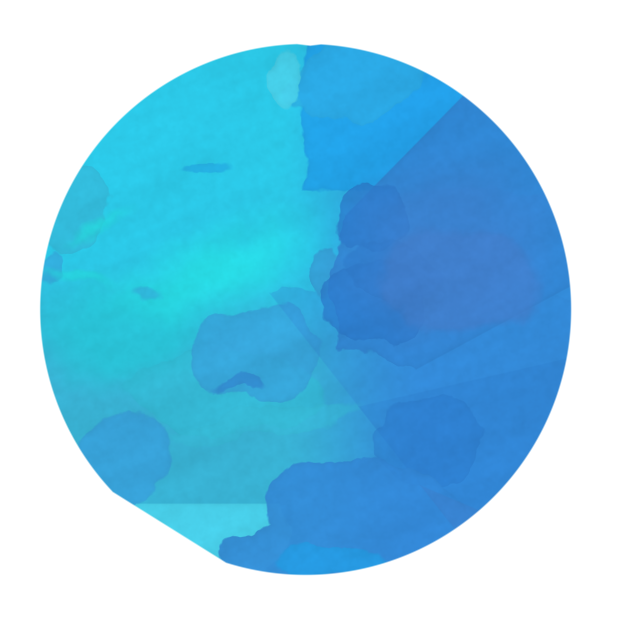
This background is drawn by a Shadertoy shader. Its source:

```glsl
// A watercolour disc on white paper: cyan washes on the left, deep blue on the right.
// Each wash is a signed distance (rough ellipse or straight edge) glazed over a
// soft gradient; layered value noise frays the edges and mottles the pigment.

const vec3 PAPER  = vec3(1.0);
const vec3 CYAN   = vec3(0.17, 0.78, 0.90);
const vec3 AQUA   = vec3(0.15, 0.87, 0.88);
const vec3 TEAL   = vec3(0.22, 0.69, 0.82);
const vec3 PALE   = vec3(0.29, 0.82, 0.92);
const vec3 SKY    = vec3(0.13, 0.63, 0.91);
const vec3 AZURE  = vec3(0.22, 0.63, 0.86);
const vec3 BLUE   = vec3(0.20, 0.53, 0.84);
const vec3 INK    = vec3(0.17, 0.48, 0.80);
const vec3 VIOLET = vec3(0.26, 0.49, 0.79);

float hash(vec2 p) {
    vec3 q = fract(vec3(p.xyx) * 0.1031);
    q += dot(q, q.yzx + 33.33);
    return fract((q.x + q.y) * q.z);
}

float noise(vec2 p) {
    vec2 i = floor(p), f = fract(p);
    f = f * f * (3.0 - 2.0 * f);
    return mix(mix(hash(i), hash(i + vec2(1, 0)), f.x),
               mix(hash(i + vec2(0, 1)), hash(i + vec2(1, 1)), f.x), f.y);
}

float fbm(vec2 p) {
    float sum = 0.0, amp = 0.5;
    for (int i = 0; i < 5; i++) {
        sum += amp * noise(p);
        p = mat2(1.6, 1.2, -1.2, 1.6) * p + 7.3;
        amp *= 0.5;
    }
    return sum;
}

vec2 turn(vec2 p, float angle) {
    float c = cos(angle), s = sin(angle);
    return vec2(c * p.x + s * p.y, c * p.y - s * p.x);
}

// Approximate distance to a tilted ellipse
float blob(vec2 p, vec2 centre, vec2 radius, float angle) {
    return (length(turn(p - centre, angle) / radius) - 1.0) * min(radius.x, radius.y);
}

// Distance to the line a-b, negative on its right
float side(vec2 p, vec2 a, vec2 b) {
    vec2 d = normalize(b - a);
    return dot(p - a, vec2(-d.y, d.x));
}

// Glaze a wash, with pigment gathered along crisp rims
void glaze(inout vec3 col, float d, float soft, vec3 pigment, float strength) {
    float rim = 0.05 * exp(-abs(d) / 0.006) * (1.0 - smoothstep(0.004, 0.02, soft));
    col = mix(col, pigment * (1.0 - rim), strength * (1.0 - smoothstep(-soft, soft, d)));
}

void mainImage(out vec4 fragColor, in vec2 fragCoord) {
    vec2 p = fragCoord / iResolution.y;
    float crisp = max(0.0018, 0.8 / iResolution.y);
    vec2 w = p + 0.055 * (vec2(fbm(p * 15.0), fbm(p * 15.0 + 40.0)) - 0.48);

    // Ground: cyan above, teal below, bluer to the right
    vec3 col = mix(TEAL, CYAN, smoothstep(0.38, 0.60, p.y));
    col = mix(col, BLUE, smoothstep(0.44, 0.70, p.x) * 0.95);
    glaze(col, blob(w, vec2(0.21, 0.47), vec2(0.13, 0.08), 0.2), 0.04, vec3(0.15, 0.77, 0.84), 0.8);
    glaze(col, blob(w, vec2(0.35, 0.56), vec2(0.12, 0.045), 0.35), 0.04, AQUA, 0.75);

    // Left rim and small strokes
    glaze(col, max(side(p, vec2(0.07, 0.59), vec2(0.19, 0.67)) * -1.0,
                   side(p, vec2(0.18, 0.67), vec2(0.12, 0.76)) * -1.0), crisp, TEAL, 0.0);
    glaze(col, blob(w, vec2(0.11, 0.67), vec2(0.07, 0.065), 0.6), crisp, TEAL, 0.55);
    glaze(col, blob(w, vec2(0.155, 0.637), vec2(0.04, 0.009), 0.35), 0.008, AQUA, 0.7);
    glaze(col, blob(w, vec2(0.085, 0.57), vec2(0.018, 0.035), 0.0), crisp, AZURE, 0.6);
    glaze(col, blob(w, vec2(0.13, 0.55), vec2(0.05, 0.010), -0.1), 0.006, AQUA, 0.6);
    glaze(col, blob(w, vec2(0.327, 0.728), vec2(0.038, 0.009), 0.12), crisp, SKY, 0.5);
    glaze(col, blob(w, vec2(0.245, 0.53), vec2(0.022, 0.011), 0.0), 0.004, AZURE, 0.5);

    // Sky blue upper right
    float sky = max(side(w, vec2(0.485, 0.69), vec2(0.49, 0.95)), 0.69 - w.y);
    glaze(col, sky, 0.003, SKY, 0.9);
    glaze(col, blob(w, vec2(0.58, 0.875), vec2(0.12, 0.06), 0.3), crisp, vec3(0.18, 0.67, 0.89), 0.75);
    glaze(col, blob(w, vec2(0.462, 0.868), vec2(0.027, 0.044), 0.15), crisp, PALE, 0.9);

    // Lower left washes
    glaze(col, blob(w, vec2(0.37, 0.365), vec2(0.165, 0.068), 0.0), crisp, vec3(0.20, 0.74, 0.84), 0.6);
    glaze(col, blob(w, vec2(0.418, 0.425), vec2(0.105, 0.075), -0.1), crisp, AZURE, 0.75);
    glaze(col, blob(w, vec2(0.385, 0.377), vec2(0.038, 0.009), 0.0), crisp, BLUE, 0.65);
    glaze(col, blob(w, vec2(0.43, 0.315), vec2(0.16, 0.024), 0.15), crisp, vec3(0.22, 0.74, 0.85), 0.55);
    glaze(col, blob(w, vec2(0.20, 0.257), vec2(0.08, 0.07), 0.0), 0.003, AZURE, 0.85);
    glaze(col, max(blob(w, vec2(0.33, 0.14), vec2(0.13, 0.10), 0.0), p.y - 0.185), crisp, PALE, 0.9);

    // Lower right planes and patches
    float slope = side(p, vec2(0.742, 0.136), vec2(0.472, 0.48));
    glaze(col, max(slope, w.y - 0.52), crisp, BLUE, 0.3);
    glaze(col, max(slope, side(p, vec2(0.567, 0.339), vec2(0.918, 0.42))), crisp, INK, 0.25);
    glaze(col, blob(w, vec2(0.695, 0.285), vec2(0.085, 0.07), 0.1), crisp, INK, 0.5);
    float shore = min(blob(w, vec2(0.60, 0.15), vec2(0.17, 0.11), -0.15),
                      blob(w, vec2(0.43, 0.10), vec2(0.075, 0.05), 0.1));
    glaze(col, shore, crisp, BLUE, 0.85);
    glaze(col, max(slope, side(p, vec2(0.594, 0.251), vec2(0.776, 0.174))), crisp, VIOLET, 0.35);
    glaze(col, blob(w, vec2(0.54, 0.095), vec2(0.09, 0.03), -0.1), crisp, SKY, 0.7);

    // Deep blue mass on the right
    float deep = max(side(p, vec2(0.594, 0.687), vec2(0.762, 0.858)), 0.545 - w.x);
    deep = max(deep, side(p, vec2(0.918, 0.534), vec2(0.58, 0.352)));
    deep = max(deep, side(w, vec2(0.74, 0.38), vec2(0.53, 0.44)));
    glaze(col, blob(w, vec2(0.53, 0.557), vec2(0.03, 0.042), 0.0), crisp, AZURE * 0.97, 0.8);
    glaze(col, deep, crisp, BLUE * 0.98, 0.9);
    glaze(col, blob(w, vec2(0.60, 0.647), vec2(0.066, 0.058), 0.0), crisp, INK, 0.75);
    glaze(col, blob(w, vec2(0.607, 0.507), vec2(0.082, 0.068), 0.0), crisp, INK, 0.75);
    glaze(col, blob(w, vec2(0.64, 0.56), vec2(0.085, 0.04), -0.3), crisp, INK, 0.6);
    glaze(col, blob(w, vec2(0.72, 0.60), vec2(0.14, 0.12), 0.5), 0.07, VIOLET, 0.5);
    glaze(col, blob(w, vec2(0.742, 0.545), vec2(0.12, 0.085), -0.2), 0.01, VIOLET, 0.7);

    // Slanted brush streaks and paper grain
    vec2 brush = turn(p, 0.4) * vec2(5.0, 24.0);
    col *= 1.0 + 0.09 * (fbm(brush) - 0.48) + 0.06 * (fbm(p * 90.0) - 0.48);

    // Disc with a flattened lower left and a shallow notch on top
    float disc = length(p - vec2(0.4946, 0.4993)) - 0.4295;
    disc = max(disc, dot(p - vec2(0.4946, 0.4993), vec2(-0.53, -0.848)) - 0.4157);
    disc = max(disc, 0.003 - 0.12 * abs(p.x - 0.502) + p.y - 0.929);
    fragColor = vec4(mix(col, PAPER, smoothstep(-crisp, crisp, disc)), 1.0);
}
```
